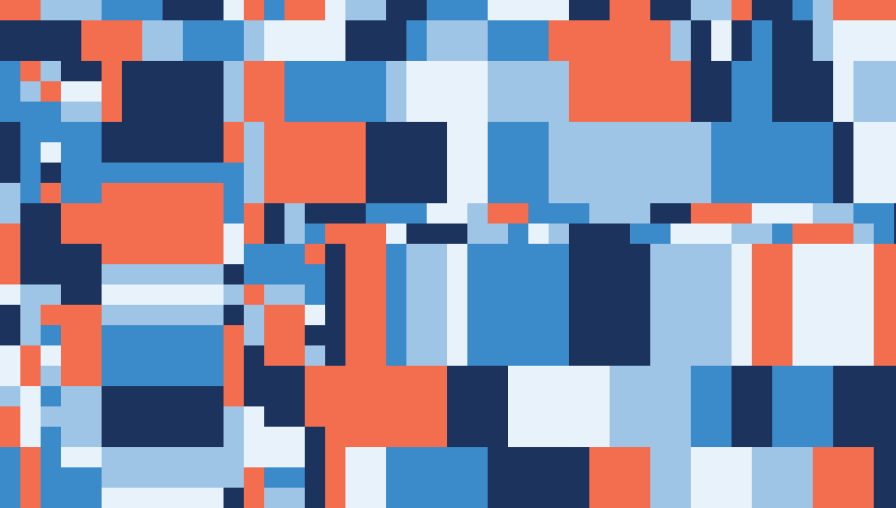
Give the GLSL for this background, as a Shadertoy shader.

```glsl
// Flat patchwork of rectangles snapped to a grid 25 cells high.
// Row bands fill the right, column bands a staircase at lower left; each band is
// walked in random spans, whose colours are drawn to keep fixed area shares.

const int rowHeights[9] = int[9](1, 2, 3, 4, 1, 1, 6, 4, 3);
const int columnWidths[9] = int[9](1, 1, 1, 2, 6, 1, 1, 2, 1);

const vec3 palette[5] = vec3[5](
    vec3(0.11, 0.20, 0.37),   // navy
    vec3(0.95, 0.43, 0.31),   // coral
    vec3(0.91, 0.95, 0.98),   // pale
    vec3(0.62, 0.77, 0.90),   // light blue
    vec3(0.23, 0.54, 0.79));  // blue
const float shares[5] = float[5](0.23, 0.22, 0.15, 0.20, 0.20);

// Integer hash of three keys to 0..1
float hash(int a, int b, int c) {
    uint h = uint(a) * 73856093u ^ uint(b) * 19349663u ^ uint(c) * 83492791u;
    h = (h ^ (h >> 16)) * 0x7feb352du;
    h = (h ^ (h >> 15)) * 0x846ca68bu;
    h ^= h >> 16;
    return float(h >> 8) / 16777216.0;
}

// Walks the spans of one band until the wanted place is covered
vec3 bandColor(int band, int place, int start, int longest) {
    float used[5] = float[5](0.0, 0.0, 0.0, 0.0, 0.0);
    int end = start, pick = 0;
    for (int span = 0; span < 200; span++) {
        int size = 1 + int(float(longest) * pow(hash(band, span, 7), 1.5));

        // Take the colour furthest below its share, with some chance
        float best = -1e5;
        for (int i = 0; i < 5; i++) {
            float chance = 12.0 * hash(band, span, 20 + i);
            float score = shares[i] * (float(end - start) + chance) - used[i];
            if (score > best) { best = score; pick = i; }
        }
        used[pick] += float(size);
        end += size;
        if (place < end) break;
    }
    return palette[pick];
}

vec3 cellColor(vec2 cell) {
    int x = max(int(cell.x), 0);
    int row = clamp(24 - int(cell.y), 0, 24);   // counted from the top

    // Staircase border between column bands and row bands
    int stairTop = x < 5 ? 3 : x < 12 ? 6 : 12;
    int stairRight = row < 3 ? 0 : row < 6 ? 5 : row < 12 ? 12 : 16;
    bool inColumns = x < stairRight;

    // Find the band that holds the cell
    int across = inColumns ? x : row;
    int band = 0, edge = 0, thickness = 1;
    for (; band < 9; band++) {
        thickness = inColumns ? columnWidths[band] : rowHeights[band];
        edge += thickness;
        if (across < edge) break;
    }
    return inColumns ? bandColor(band + 40, row, stairTop, 4)
                     : bandColor(band + 1, x, stairRight, 2 + thickness);
}

void mainImage(out vec4 fragColor, in vec2 fragCoord) {
    float cellsPerPixel = 25.0 / iResolution.y;
    vec2 p = fragCoord * cellsPerPixel;

    // Box filter one pixel wide over the cells it touches
    vec2 lo = floor(p - 0.5 * cellsPerPixel);
    vec2 hi = floor(p + 0.5 * cellsPerPixel);
    vec2 cover = clamp((p - hi) / cellsPerPixel + 0.5, 0.0, 1.0);
    vec3 color = cellColor(hi);
    if (lo != hi) {
        vec3 lower = mix(cellColor(lo), cellColor(vec2(hi.x, lo.y)), cover.x);
        vec3 upper = mix(cellColor(vec2(lo.x, hi.y)), color, cover.x);
        color = mix(lower, upper, cover.y);
    }
    fragColor = vec4(color, 1.0);
}
```
